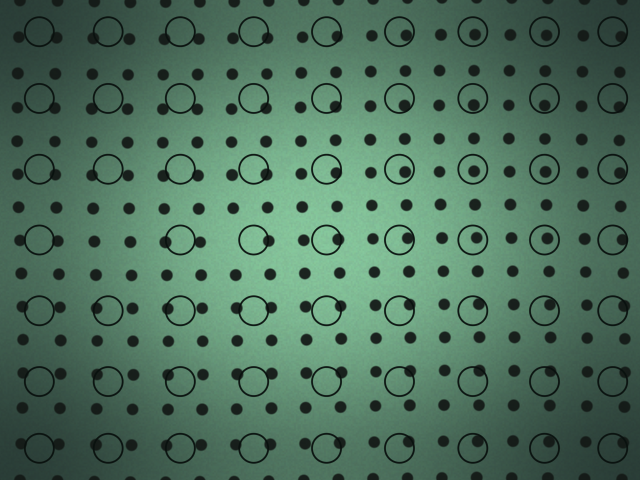
Reproduce this pattern procedurally as a WebGL 2 fragment shader.

```glsl
#version 300 es
precision highp float;

uniform vec2 u_resolution;
out vec4 fragColor;

#define RING_COUNT vec2(9.0, 7.0)
#define DOT_COUNT vec2(18.0, 14.0)
#define RING_PHASE vec2(0.59, 0.5)
#define DOT_PHASE vec2(0.53, 0.0)
#define RING_RADIUS 0.0302
#define RING_WIDTH 0.0038
#define DOT_RADIUS 0.0121
#define DRIFT vec2(0.007, 0.0085)
#define TILT 0.0045
#define MISSING_RING vec2(1.0, 3.0)
#define MISSING_DOT vec2(6.0, 7.0)
#define GRAIN 0.07

const float TAU = 6.2831853;
const vec3 EDGE_GREEN = vec3(0.165, 0.24, 0.215);
const vec3 CENTRE_GREEN = vec3(0.52, 0.765, 0.605);
const vec3 DOT_INK = vec3(0.095, 0.125, 0.11);
const vec3 RING_INK = vec3(0.035, 0.065, 0.055);

vec3 hash3(vec2 p) {
    vec3 q = fract(p.xyx * vec3(0.1031, 0.1030, 0.0973));
    q += dot(q, q.yxz + 33.33);
    return fract((q.xxy + q.yzz) * q.zyx);
}

// Value noise that wraps after a whole number of cells
vec3 wrappedNoise(vec2 uv, vec2 cells) {
    vec2 p = uv * cells;
    vec2 i = floor(p);
    vec2 f = smoothstep(0.0, 1.0, p - i);
    vec3 low = mix(hash3(mod(i, cells)), hash3(mod(i + vec2(1, 0), cells)), f.x);
    vec3 high = mix(hash3(mod(i + vec2(0, 1), cells)), hash3(mod(i + 1.0, cells)), f.x);
    return mix(low, high, f.y);
}

// Periodic outward stretch, zero at the centre and at the borders
vec2 stretch(vec2 p) {
    vec2 t = TAU * (p - 0.5);
    return sin(t) - 0.25 * sin(2.0 * t);
}

// Periodic stand-in for a slight rotation
vec2 tilt(vec2 p) {
    vec2 s = sin(TAU * (p - 0.5));
    return TILT * vec2(-s.y, s.x);
}

vec2 nearestCell(vec2 uv, vec2 count, vec2 phase) {
    return floor(uv * count - phase + 0.5);
}

float coverage(float d, float softness) {
    return 1.0 - smoothstep(-softness, softness, d);
}

void main() {
    vec2 uv = gl_FragCoord.xy / u_resolution;
    vec2 scale = vec2(u_resolution.x / u_resolution.y, 1.0);
    float pixel = 1.0 / u_resolution.y;

    // Light falling off from the centre
    vec2 glow = 0.5 - 0.5 * cos(TAU * uv);
    float light = 0.55 * dot(glow, vec2(0.55, 0.45)) + 0.45 * glow.x * glow.y;
    light = light * (1.5 - 0.5 * light);
    vec3 color = mix(EDGE_GREEN, CENTRE_GREEN, light);

    // Dots, slightly uneven in size and place
    vec2 cell = nearestCell(uv, DOT_COUNT, DOT_PHASE);
    vec2 id = mod(cell, DOT_COUNT);
    vec3 vary = hash3(id + 7.0) - 0.5;
    vec2 center = (cell + DOT_PHASE) / DOT_COUNT;
    center += tilt(center) - DRIFT * stretch(center);
    float d = length((uv - center) * scale + 0.001 * vary.xy);
    d -= DOT_RADIUS * (1.0 + 0.06 * vary.z);
    float present = step(0.5, distance(id, MISSING_DOT));
    vec3 dotColor = DOT_INK * mix(0.85, 1.12, light);
    color = mix(color, dotColor, present * coverage(d, max(0.0022, pixel)));

    // Thin rings drifting against the dots
    cell = nearestCell(uv, RING_COUNT, RING_PHASE);
    id = mod(cell, RING_COUNT);
    center = (cell + RING_PHASE) / RING_COUNT;
    center += DRIFT * stretch(center);
    d = abs(length((uv - center) * scale) - RING_RADIUS) - 0.5 * RING_WIDTH;
    present = step(0.5, distance(id, MISSING_RING));
    color = mix(color, RING_INK, 0.95 * present * coverage(d, max(0.0012, 0.7 * pixel)));

    // Fine film grain with a little colour
    vec3 noise = wrappedNoise(uv, vec2(384.0, 288.0)) - 0.5;
    color *= 1.0 + GRAIN * mix(noise, noise.ggg, 0.5);

    fragColor = vec4(color, 1.0);
}
```
